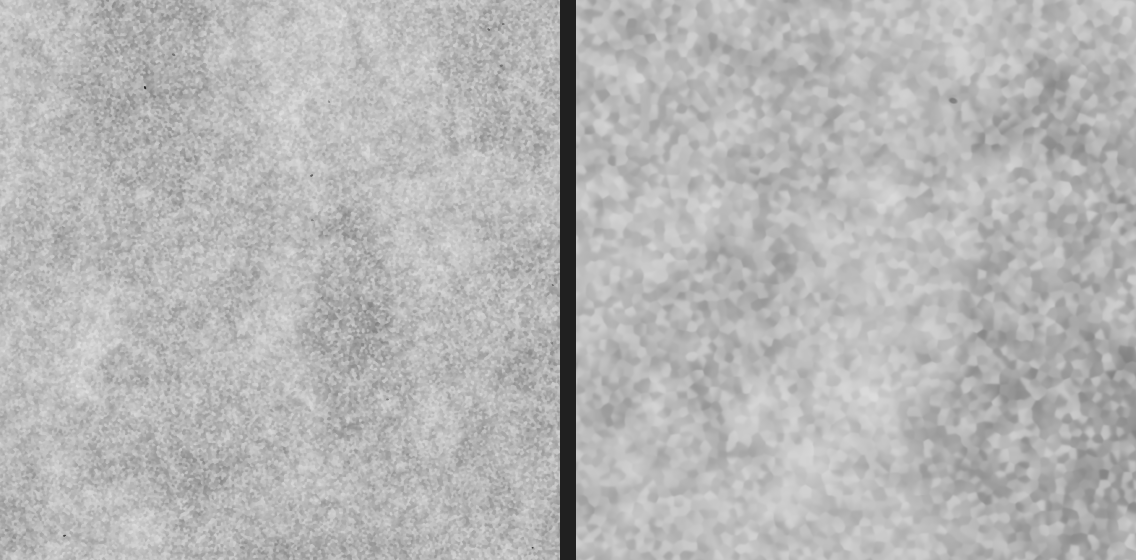
Left: the whole. Right: its middle third, enlarged.
A three.js fragment shader for this texture:

```glsl
varying vec2 vUv;

vec3 hash3(vec2 p) {
  vec3 q = fract(p.xyx * vec3(0.1031, 0.1030, 0.0973));
  q += dot(q, q.yxz + 33.33);
  return fract((q.xxy + q.yzz) * q.zyx);
}

// Cellular noise: random tones of scattered points, blended by distance; centred on zero
float cellTone(vec2 p) {
  vec2 cell = floor(p);
  vec2 local = fract(p);
  float toneSum = 0.0;
  float weightSum = 0.0;
  for (int y = -1; y <= 1; y++) {
    for (int x = -1; x <= 1; x++) {
      vec2 offset = vec2(float(x), float(y));
      vec3 point = hash3(cell + offset + 17.0);
      vec2 toPoint = offset + point.xy - local;
      float weight = exp(-5.0 * dot(toPoint, toPoint));
      toneSum += weight * point.z;
      weightSum += weight;
    }
  }
  return toneSum / weightSum - 0.5;
}

// Sparse air holes, a few deep and most of them faint
float pits(vec2 uv) {
  float depth = 0.0;
  for (int i = 0; i < 13; i++) {
    vec3 place = hash3(vec2(float(i) * 7.0 + 3.0, 41.0));
    vec3 form = hash3(vec2(float(i) * 5.0 + 9.0, 83.0));
    vec2 d = uv - place.xy;
    float angle = form.x * 2.0 - 1.4;
    d = mat2(cos(angle), -sin(angle), sin(angle), cos(angle)) * d;
    float radius = mix(0.0025, 0.0045, form.y);
    float hole = 1.0 - smoothstep(0.4, 1.0, length(d * vec2(1.0, 1.5)) / radius);
    depth = max(depth, hole * mix(0.3, 1.0, form.z * form.z));
  }
  return depth;
}

void main() {
  // Bend the plane so that stains get ragged outlines
  vec2 bend = vec2(cellTone(vUv * 14.0 + 5.0), cellTone(vUv * 14.0 + 60.0));
  vec2 stained = vUv + 0.05 * bend;

  // Broad stains and faint upright streaks
  float stain = 0.09 * cellTone(stained * vec2(5.0, 4.0) + 2.0);
  stain += 0.06 * cellTone(stained * vec2(13.0, 3.5) + 31.0);

  // Mottling from patches down to crumbs
  float mottle = 0.055 * cellTone(stained * 14.0 + 71.0);
  mottle += 0.065 * cellTone(stained * 34.0 + 13.0);
  mottle += 0.08 * cellTone(vUv * 82.0 + 47.0);

  // Fine grain, rougher where the surface is dark
  float grain = 0.17 * cellTone(vUv * 215.0 + 23.0);
  grain *= clamp(1.0 - 7.0 * (stain + 0.5 * mottle), 0.65, 1.45);

  float concrete = 0.712 + stain + mottle + grain;
  concrete = mix(concrete, 0.1, pits(vUv));
  gl_FragColor = vec4(vec3(concrete), 1.0);
}
```
